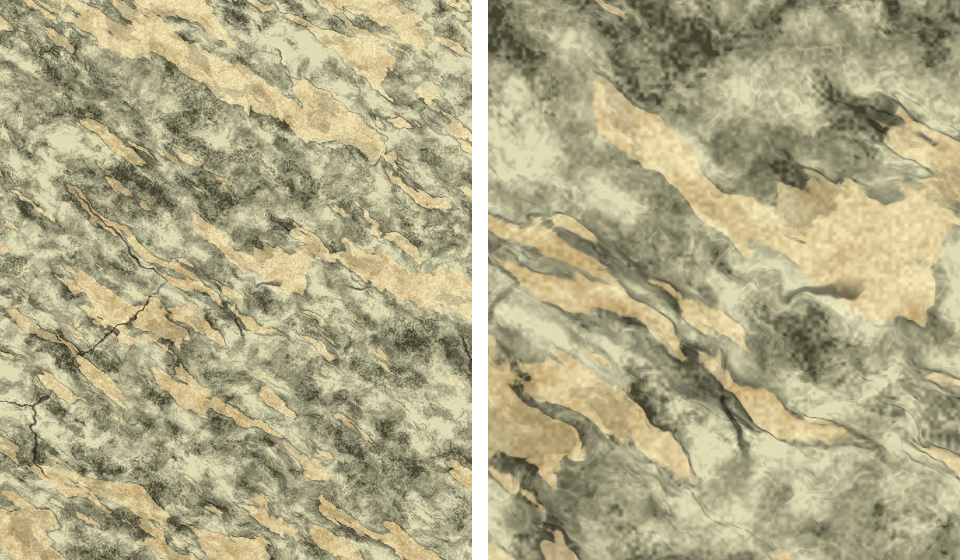
Left: the whole. Right: its middle third, enlarged.
This texture is drawn by a Shadertoy shader. Its source:

```glsl
// Weathered grey-green marble with slanted ochre streaks, dark rims, cracks and fine grain.
#define STREAK_ANGLE -0.62
#define STREAK_SCALE vec2(8.5, 33.0)
#define OCHRE_LEVEL 0.572
#define RIM_WIDTH 0.024
#define TONE_MEAN 0.67
#define TONE_CONTRAST 1.9
#define CRACK_SCALE 2.6
#define GRAIN_SCALE 400.0
#define GRAIN_AMOUNT 0.25

const vec3 SHADOW = vec3(0.27, 0.265, 0.19);
const vec3 PALE   = vec3(0.88, 0.865, 0.71);
const vec3 OCHRE  = vec3(0.76, 0.66, 0.46);
const vec3 CREAM  = vec3(0.92, 0.86, 0.67);

float hash(vec2 p) {
    vec3 q = fract(vec3(p.xyx) * 0.1031);
    q += dot(q, q.yzx + 33.33);
    return fract((q.x + q.y) * q.z);
}

float noise(vec2 p) {
    vec2 i = floor(p), f = fract(p);
    f = f * f * (3.0 - 2.0 * f);
    return mix(mix(hash(i), hash(i + vec2(1, 0)), f.x),
               mix(hash(i + vec2(0, 1)), hash(i + vec2(1, 1)), f.x), f.y);
}

// Layered noise, mean 0.5
float fbm(vec2 p, int octaves) {
    float sum = 0.0, total = 0.0, amp = 0.5;
    for (int i = 0; i < octaves; i++) {
        sum += amp * noise(p);
        total += amp;
        amp *= 0.6;
        p = mat2(1.6, 1.2, -1.2, 1.6) * p + 17.3;
    }
    return sum / total;
}

// Same layering without rotation, so stretched features keep their direction
float streakFbm(vec2 p) {
    float sum = 0.0, amp = 0.53;
    for (int i = 0; i < 4; i++) {
        sum += amp * noise(p);
        amp *= 0.5;
        p = p * 2.03 + 9.7;
    }
    return sum;
}

// Cellular noise: gap between the two nearest points, zero on cell borders
float cellBorder(vec2 p) {
    vec2 i = floor(p), f = fract(p);
    float near = 8.0, next = 8.0;
    for (int y = -1; y <= 1; y++)
    for (int x = -1; x <= 1; x++) {
        vec2 c = vec2(x, y);
        float d = length(c + vec2(hash(i + c), hash(i + c + 71.7)) - f);
        next = min(next, max(near, d));
        near = min(near, d);
    }
    return next - near;
}

float blob(vec2 p, vec2 center, vec2 size) {
    vec2 d = (p - center) / size;
    return exp(-dot(d, d));
}

void mainImage(out vec4 fragColor, in vec2 fragCoord) {
    vec2 p = fragCoord / iResolution.y;
    vec2 warp = vec2(fbm(p * 11.0, 5), fbm(p * 11.0 + 40.0, 5)) - 0.5;
    vec2 w = p + warp * 0.08;
    float c = cos(STREAK_ANGLE), s = sin(STREAK_ANGLE);
    vec2 along = mat2(c, -s, s, c) * (p + warp * 0.035);
    float grain = noise(p * GRAIN_SCALE) - 0.5;

    // Broad layout: calm grey areas, a creamy upper right, a round swirl
    float calm = blob(p, vec2(0.12, 0.84), vec2(0.18, 0.12))
               + blob(p, vec2(0.45, 0.22), vec2(0.13, 0.20));
    float creamy = smoothstep(0.60, 1.25, p.x * 0.7 + p.y * 0.85);
    float ring = length((w - vec2(0.78, 0.64)) * vec2(1.0, 0.85));
    float swirl = smoothstep(0.12, 0.09, ring);
    float halo = exp(-pow((ring - 0.105) / 0.012, 2.0));

    // Grey-green ground: clouds, slanted smears, fine mottling
    float clouds = fbm(w * 12.0 + 3.0, 6);
    float smear = streakFbm(along * vec2(18.0, 55.0) + 5.0);
    float mottle = fbm(w * vec2(44.0, 54.0) + 60.0, 5);
    float tone = TONE_MEAN + TONE_CONTRAST * (0.25 * (clouds - 0.5)
               + 0.42 * (smear - 0.5) + 0.62 * (mottle - 0.5));
    tone += 0.10 * creamy - 0.08 * swirl + 0.16 * halo - 0.06 * calm;

    // Crisp dark flecks and pale scraps
    float patches = fbm(along * vec2(18.0, 32.0) + 80.0, 6);
    float shade = smoothstep(0.545, 0.60, patches) * (1.0 - halo);
    float scrap = smoothstep(0.44, 0.39, patches);
    tone += 0.13 * scrap - 0.23 * shade;

    // Thin pale and dark veins
    float vein = abs(fbm(w * 20.0 + 25.0, 5) - 0.5);
    tone += 0.13 * smoothstep(0.025, 0.0, vein);
    float seam = abs(streakFbm(along * vec2(12.0, 34.0) + 33.0) - 0.47);
    tone -= 0.24 * smoothstep(0.022, 0.0, seam) * smoothstep(0.45, 0.58, clouds);
    tone += grain * GRAIN_AMOUNT * (1.0 + shade);
    vec3 color = mix(SHADOW, PALE, clamp(tone, 0.0, 1.0));

    // Ochre islands drawn out along the streak direction
    float region = fbm(p * 6.0 + 12.0, 3) - 0.5;
    float island = streakFbm(along * STREAK_SCALE) + 0.30 * region + 0.04 * creamy
                 + 0.12 * (mottle - 0.5) - 0.14 * calm - 0.10 * swirl - 0.12 * halo
                 - OCHRE_LEVEL;
    float fibre = noise(along * vec2(30.0, 230.0)) - 0.5;
    float warmth = 0.55 + 0.35 * creamy + 1.9 * (mottle - 0.5) + 0.40 * fibre;
    vec3 ochre = mix(OCHRE, CREAM, clamp(warmth, 0.0, 1.0)) + grain * 0.14;
    ochre *= 1.0 - 0.14 * shade;
    color = mix(color, ochre, smoothstep(-0.006, 0.012, island));
    float rim = exp(-pow((island + 0.020) / RIM_WIDTH, 2.0));
    color *= 1.0 - rim * (0.30 + 0.40 * grain) * smoothstep(0.35, 0.58, clouds);

    // Sparse cracks with a pale lip
    float crack = cellBorder(w * CRACK_SCALE + 4.0);
    float open = smoothstep(0.52, 0.62, fbm(p * 5.0 + 90.0, 3));
    color *= 1.0 - 0.50 * open * smoothstep(0.014, 0.004, crack);
    color += 0.06 * open * smoothstep(0.012, 0.0, abs(crack - 0.026));

    fragColor = vec4(clamp(color, 0.0, 1.0), 1.0);
}
```
